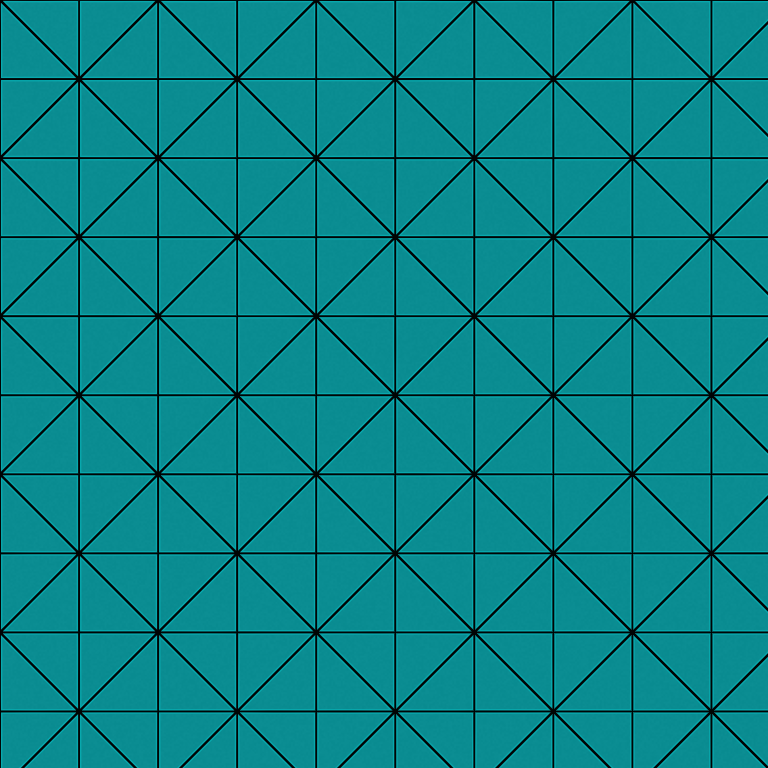
This pattern is drawn by a Shadertoy shader. Its source:

```glsl
float hash(vec2 p) {
    vec3 h = fract(p.xyx * vec3(0.1031, 0.1030, 0.0973));
    h += dot(h, h.yzx + 33.33);
    return fract((h.x + h.y) * h.z);
}

float noise(vec2 p) {
    vec2 i = floor(p), f = fract(p);
    f = f * f * (3.0 - 2.0 * f);
    return mix(mix(hash(i), hash(i + vec2(1, 0)), f.x),
               mix(hash(i + vec2(0, 1)), hash(i + vec2(1, 1)), f.x), f.y);
}

// Antialiased fill of everything with a negative distance
float coverage(float dist) {
    return clamp(0.5 - dist * iResolution.y, 0.0, 1.0);
}

void mainImage(out vec4 fragColor, in vec2 fragCoord) {
    vec2 uv = fragCoord / iResolution.y;
    float cell = 0.10293;

    // Grid units counted from the top left corner
    vec2 grid = vec2(uv.x, 1.0 - uv.y) / cell;

    // Square grid crossed by diagonals through every second corner
    vec2 square = abs(grid - round(grid));
    vec2 diagonal = 0.5 * vec2(grid.x + grid.y, grid.x - grid.y);
    diagonal = abs(diagonal - round(diagonal)) * sqrt(2.0);

    // Signed distance to the ink: uneven straights, heavier diagonals, round knots
    float straight = min(square.x, square.y) * cell - 0.00115 - 0.0002 * noise(grid * 2.3);
    float slant = min(diagonal.x, diagonal.y) * cell - 0.0016;
    float knot = length(diagonal) * cell - 0.0042;
    float inkDist = min(min(straight, slant), knot);

    // Teal ground with faint fine grain and a bright rim beside the ink
    vec3 color = vec3(0.04, 0.55, 0.57) + 0.014 * (noise(uv * 400.0) - 0.5);
    color = mix(color, vec3(0.03, 0.66, 0.68), coverage(inkDist - 0.0018));
    color = mix(color, vec3(0.0, 0.015, 0.015), coverage(inkDist));
    fragColor = vec4(color, 1.0);
}
```
